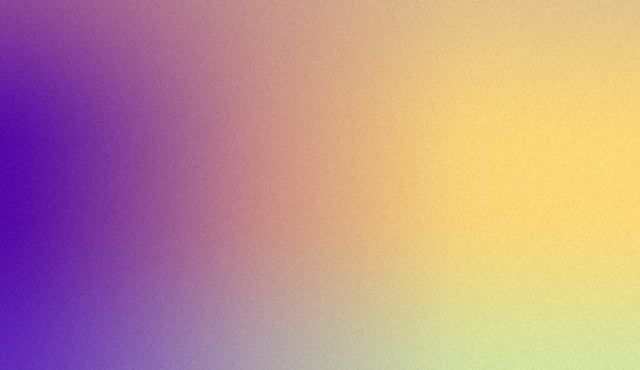
Write a Shadertoy shader that draws this background.

```glsl
float softPositive(float x) {
    return 0.5 * (x + sqrt(x * x + 0.0036));
}

// Linear ramp from 0 to 1 with rounded corners
float softRamp(float start, float end, float x) {
    return (softPositive(x - start) - softPositive(x - end)) / (end - start);
}

float hash(vec2 p) {
    vec3 q = fract(vec3(p.xyx) * 0.1031);
    q += dot(q, q.yzx + 33.33);
    return fract((q.x + q.y) * q.z);
}

// Three colours blended from left to right
vec3 band(vec3 left, vec3 middle, vec3 right, float x) {
    return left + (middle - left) * softRamp(0.02, 0.4, x)
                + (right - middle) * softRamp(0.4, 0.72, x);
}

void mainImage(out vec4 fragColor, in vec2 fragCoord) {
    vec2 uv = fragCoord / iResolution.xy;

    // Horizontal colour bands
    vec3 top = band(vec3(0.55, 0.27, 0.60), vec3(0.77, 0.58, 0.54), vec3(0.88, 0.76, 0.55), uv.x);
    vec3 core = band(vec3(0.30, 0.0, 0.66), vec3(0.78, 0.55, 0.53), vec3(0.99, 0.85, 0.47), uv.x);
    vec3 bottom = band(vec3(0.36, 0.13, 0.73), vec3(0.68, 0.63, 0.67), vec3(0.83, 0.90, 0.63), uv.x);

    // Vertical blend
    vec3 color = mix(core, top, smoothstep(0.58, 1.1, uv.y));
    color = mix(bottom, color, smoothstep(-0.05, 0.45, uv.y));

    // Fine film grain
    vec2 grainCell = floor(uv * vec2(512.0, 296.0));
    float grain = hash(grainCell) + hash(grainCell + 71.7) - 1.0;
    color += 0.03 * grain;

    fragColor = vec4(clamp(color, 0.0, 1.0), 1.0);
}
```
